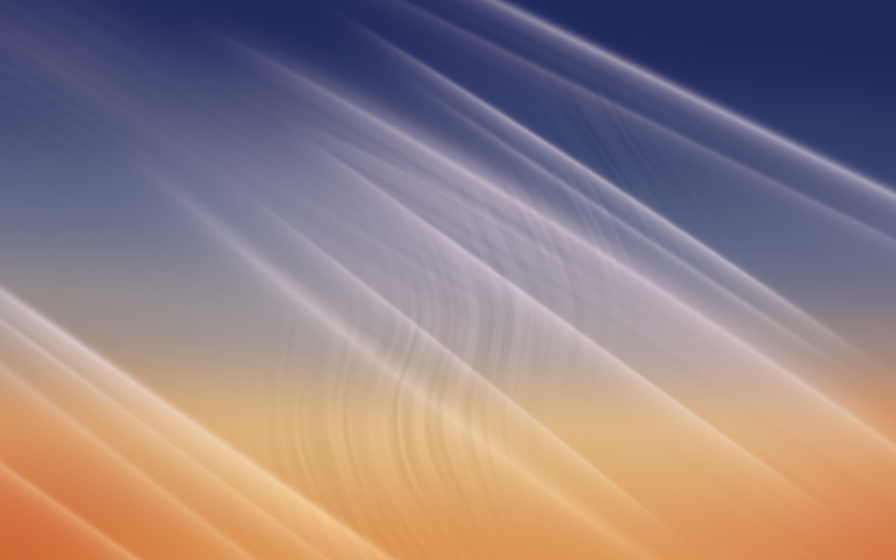
Give the GLSL for this background, as a Shadertoy shader.

```glsl
// Diagonal light streaks over a dusk sky that runs from navy down to orange.
// Each streak is a bowed line with a crisp upper edge and a softer lower falloff;
// value noise adds fibres along the beams and faint filaments across them.

float hash(vec2 p) {
    p = fract(p * vec2(0.1031, 0.1137));
    p += dot(p, p.yx + 33.3);
    return fract((p.x + p.y) * p.x * 17.0);
}

float noise(vec2 p) {
    vec2 i = floor(p), f = fract(p);
    f = f * f * (3.0 - 2.0 * f);
    return mix(mix(hash(i), hash(i + vec2(1, 0)), f.x),
               mix(hash(i + vec2(0, 1)), hash(i + vec2(1, 1)), f.x), f.y);
}

// Strength of a streak from a to b; rise and fall are its widths above and below
float streak(vec2 p, vec2 a, vec2 b, float bow, float rise, float fall) {
    float len = length(b - a);
    vec2 dir = (b - a) / len;
    float t = dot(p - a, dir) / len;
    float d = dot(p - a, vec2(-dir.y, dir.x)) - 4.0 * bow * t * (1.0 - t);
    float profile = d > 0.0 ? exp(-d * d / (rise * rise)) : exp(d / fall);
    float fade = smoothstep(0.0, 0.38, t) * (1.0 - smoothstep(0.7, 1.0, t));
    float fibre = 0.88 + 0.24 * noise(vec2(d * 90.0, t * 3.0) + 40.0);
    return profile * fade * fibre;
}

float blob(vec2 p, vec2 centre, float radius) {
    vec2 q = (p - centre) / radius;
    return exp(-dot(q, q));
}

vec3 sky(vec2 p) {
    // Dusk reaches lower on the right
    float h = p.y + 0.07 * p.x * smoothstep(0.2, 0.5, p.y);
    vec3 c = mix(vec3(0.85, 0.56, 0.31), vec3(0.86, 0.70, 0.48), smoothstep(0.0, 0.25, h));
    c = mix(c, vec3(0.58, 0.56, 0.56), smoothstep(0.22, 0.46, h));
    c = mix(c, vec3(0.36, 0.40, 0.53), smoothstep(0.43, 0.68, h));
    c = mix(c, vec3(0.20, 0.24, 0.42), smoothstep(0.62, 0.86, h));
    c = mix(c, vec3(0.13, 0.16, 0.36), smoothstep(0.82, 1.02, h));
    // Red embers in the lower corners
    float ember = blob(p, vec2(0.0, -0.02), 0.3) + blob(p, vec2(1.62, -0.02), 0.32);
    return mix(c, vec3(0.80, 0.36, 0.19), 0.75 * ember);
}

void mainImage(out vec4 fragColor, in vec2 fragCoord) {
    vec2 p = fragCoord / iResolution.y;
    vec3 color = sky(p);

    // Broad veils of haze
    vec3 hazeColor = mix(vec3(0.93, 0.77, 0.55), vec3(0.80, 0.72, 0.76), smoothstep(0.08, 0.45, p.y));
    float haze = 0.58 * streak(p, vec2(0.29, 0.99), vec2(1.9, -0.02), 0.04, 0.035, 0.38);
    haze += 0.20 * streak(p, vec2(-0.45, 1.22), vec2(1.1, 0.25), 0.0, 0.13, 0.13);
    haze += 0.17 * streak(p, vec2(0.56, 1.0), vec2(1.75, 0.22), 0.01, 0.012, 0.09);
    haze += 0.15 * streak(p, vec2(0.5, 1.182), vec2(2.0, 0.453), 0.0, 0.015, 0.12);
    color = mix(color, hazeColor, min(haze, 0.8));

    // Upper right pair
    float light = 0.50 * streak(p, vec2(0.5, 1.182), vec2(2.0, 0.453), 0.0, 0.011, 0.016);
    light += 0.20 * streak(p, vec2(0.4, 1.149), vec2(2.0, 0.373), 0.0, 0.007, 0.025);

    // Upper middle edges
    light += 0.52 * streak(p, vec2(0.5625, 1.0), vec2(1.6, 0.323), 0.01, 0.006, 0.016);
    light += 0.30 * streak(p, vec2(0.646, 0.9125), vec2(1.6, 0.281), -0.004, 0.007, 0.014);
    light += 0.40 * streak(p, vec2(0.29, 0.99), vec2(1.9, -0.02), 0.04, 0.008, 0.014);

    // Central edges
    light += 0.58 * streak(p, vec2(0.469, 0.808), vec2(1.54, 0.042), 0.0, 0.005, 0.026);
    light += 0.20 * streak(p, vec2(0.479, 0.802), vec2(1.125, 0.448), 0.02, 0.006, 0.02);
    light += 0.50 * streak(p, vec2(0.396, 0.6875), vec2(1.27, -0.01), 0.005, 0.005, 0.02);
    light += 0.46 * streak(p, vec2(0.18, 0.77), vec2(1.3, -0.1), -0.026, 0.022, 0.022);

    // Lower left bundle
    light += 0.72 * streak(p, vec2(-0.3, 0.686), vec2(0.9, -0.143), 0.0, 0.010, 0.045);
    light += 0.25 * streak(p, vec2(-0.3, 0.647), vec2(0.8, -0.159), 0.0, 0.006, 0.02);
    light += 0.30 * streak(p, vec2(-0.3, 0.574), vec2(0.7, -0.194), 0.0, 0.010, 0.02);
    light += 0.34 * streak(p, vec2(-0.3, 0.377), vec2(0.5, -0.18), 0.0, 0.008, 0.02);

    vec3 lightColor = mix(vec3(0.98, 0.84, 0.62), vec3(0.90, 0.83, 0.87), smoothstep(0.0, 0.5, p.y));
    color = mix(color, lightColor, min(light, 0.9));

    // Fine filaments crossing the beams
    float across = p.x + 0.28 * p.y + 0.05 * sin(p.y * 9.0) + 0.03 * noise(p * 7.0);
    float filament = noise(vec2(across * 110.0, p.y * 5.0)) - 0.5;
    float mask = blob(p, vec2(1.04, 0.66), 0.17) + blob(p, vec2(0.87, 0.43), 0.16)
               + blob(p, vec2(0.68, 0.2), 0.2);
    color += 0.06 * filament * mask;

    fragColor = vec4(clamp(color, 0.0, 1.0), 1.0);
}
```
